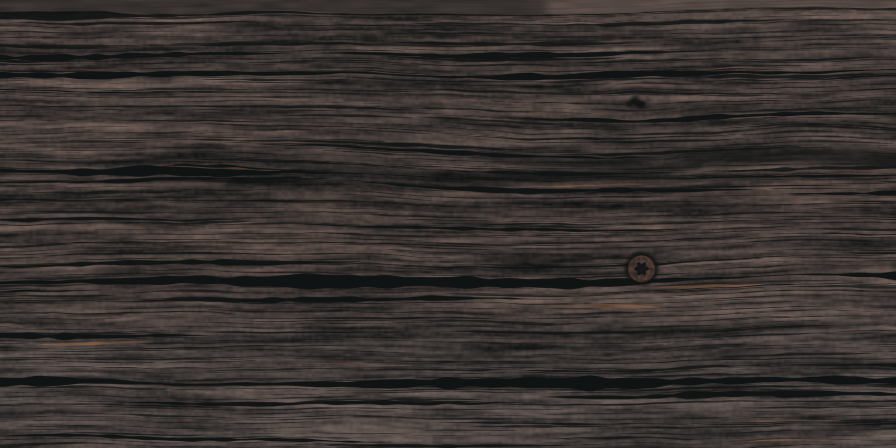
Reproduce this texture procedurally as a Shadertoy shader.

```glsl
// Weathered dark timber: long horizontal fibres, tapered cracks and board seams.
// Stretched value noise gives the grain tone, cell-based slivers give cracks and
// splinters; a stain, a knot and a rusty screw are laid over them.

const vec3 CRACK_BLACK = vec3(0.06, 0.073, 0.073);
const vec3 WOOD_BROWN = vec3(0.23, 0.20, 0.19);
const vec3 WOOD_PALE = vec3(0.44, 0.36, 0.33);
const vec3 SPLINTER_TAN = vec3(0.43, 0.30, 0.22);
const vec3 RUST = vec3(0.25, 0.19, 0.17);

float hash(vec2 p) {
    vec3 q = fract(vec3(p.xyx) * 0.1031);
    q += dot(q, q.yzx + 33.33);
    return fract((q.x + q.y) * q.z);
}

float noise(vec2 p) {
    vec2 i = floor(p), f = fract(p);
    f = f * f * (3.0 - 2.0 * f);
    float low = mix(hash(i), hash(i + vec2(1.0, 0.0)), f.x);
    float high = mix(hash(i + vec2(0.0, 1.0)), hash(i + 1.0), f.x);
    return mix(low, high, f.y);
}

// Noise centred on zero, stretched by separate frequencies
float grain(vec2 p, float fx, float fy) {
    return noise(p * vec2(fx, fy) + fy) - 0.5;
}

// Tapered, ragged horizontal slivers, at most one per cell
float slivers(vec2 p, float rows, float len, float width, float density, float soft) {
    vec2 q = vec2(p.x / len, p.y * rows);
    q.x += 7.0 * hash(vec2(floor(q.y), rows));
    vec2 id = floor(q) + rows, f = fract(q);
    float taper = 4.0 * f.x * (1.0 - f.x);
    float centre = mix(0.3, 0.7, hash(id + 17.0)) + 0.3 * (hash(id + 5.0) - 0.5) * (f.x - 0.5);
    float ragged = 0.4 + noise(vec2(p.x * 28.0, id.y * 3.7));
    float halfWidth = width * taper * ragged * hash(id + 31.0);
    float d = abs(f.y - centre) / rows - halfWidth;
    float cover = 1.0 - smoothstep(-soft, soft, d);
    return cover * smoothstep(0.0, 0.25, taper) * step(hash(id), density);
}

// Dark joint of uneven width along a given height
float seam(vec2 p, float height, float width, float soft) {
    float open = noise(vec2(p.x * 2.3, height * 40.0));
    float ragged = 0.5 + noise(vec2(p.x * 22.0, height * 70.0));
    float d = abs(p.y - height) - width * open * open * ragged;
    return 1.0 - smoothstep(-soft, soft, d);
}

vec3 woodColour(float tone) {
    vec3 c = mix(CRACK_BLACK, WOOD_BROWN, clamp((tone - 0.06) / 0.17, 0.0, 1.0));
    return mix(c, WOOD_PALE, clamp((tone - 0.23) / 0.21, 0.0, 1.15));
}

// Round head with a dark rim and a star-shaped recess
vec3 addScrew(vec3 base, vec2 d, float radius, float soft) {
    float r = length(d);
    float star = radius * (0.40 + 0.08 * cos(6.0 * atan(d.y, d.x + 1e-5)));
    float shadow = 1.0 - smoothstep(radius * 0.9, radius * 1.3, r);
    float head = 1.0 - smoothstep(-soft, soft, r - radius * 0.88);
    float recess = 1.0 - smoothstep(-soft, soft, r - star);
    vec3 metal = RUST * (0.8 + 0.5 * noise(d * 180.0 + 40.0));
    vec3 c = mix(base, CRACK_BLACK, 0.85 * shadow);
    c = mix(c, metal, head);
    return mix(c, CRACK_BLACK, 0.9 * recess);
}

void mainImage(out vec4 fragColor, in vec2 fragCoord) {
    vec2 p = fragCoord / iResolution.y;
    float soft = 0.75 / iResolution.y;

    // Wavy grain, bent around the knot
    vec2 knot = p - vec2(1.42, 0.77);
    vec2 q = p;
    q.y += 0.026 * grain(p, 1.6, 3.0) + 0.009 * grain(p, 5.0, 14.0) + 0.003 * grain(p, 17.0, 40.0);
    q.y -= 0.45 * knot.y * exp(-dot(knot * vec2(9.0, 20.0), knot * vec2(9.0, 20.0)));

    // Fibre tone from broad bands to fine threads
    float tone = 0.268 + 0.09 * grain(q, 1.3, 11.0) + 0.13 * grain(q, 2.5, 38.0);
    tone += 0.16 * grain(q, 5.0, 85.0) + 0.15 * grain(q, 11.0, 150.0);
    tone += 0.08 * grain(q, 45.0, 190.0) + 0.05 * grain(p, 130.0, 130.0);

    // Smooth strip of another board along the top
    float strip = smoothstep(-soft, soft, q.y - 0.977);
    tone = mix(tone, mix(0.22, 0.34, smoothstep(1.2, 1.24, p.x)) + 0.07 * grain(p, 20.0, 90.0), strip);

    // Damp stain above the central seam, stronger to the right
    float stain = smoothstep(0.59, 0.61, q.y) * (1.0 - smoothstep(0.64, 0.69, q.y));
    stain *= smoothstep(0.2, 1.5, p.x) * smoothstep(-0.35, 0.1, grain(q, 4.0, 60.0) + 0.1);
    tone = mix(tone, 0.09 + 0.25 * max(tone - 0.2, 0.0), 0.85 * stain);

    // Cracks, from long and open to short and hairline
    float crack = 0.0;
    float rows = 13.0, len = 0.95, width = 0.0075, depth = 0.97;
    for (int i = 0; i < 4; i++) {
        crack = max(crack, depth * slivers(q, rows, len, width, 0.72, soft));
        rows *= 1.9;
        len *= 0.62;
        width *= 0.62;
        depth *= 0.88;
    }
    crack *= 1.0 - 0.8 * strip;
    for (int i = 0; i < 4; i++) {
        crack = max(crack, seam(q, 0.15 + 0.228 * float(i), 0.014, soft));
    }
    crack = max(crack, 0.9 * seam(q, 0.974, 0.011, soft));
    float knotShape = length(knot * vec2(0.55, 1.0)) + 0.012 * grain(p, 60.0, 90.0);
    crack = max(crack, 0.95 * (1.0 - smoothstep(0.007, 0.019, knotShape)));

    // Colour: warm middle, greyer foot, tan splinters
    vec3 colour = woodColour(tone);
    float grey = 0.45 * (1.0 - smoothstep(0.1, 0.45, p.y)) + 0.3 * noise(q * vec2(2.0, 9.0));
    colour = mix(colour, vec3(dot(colour, vec3(0.34, 0.36, 0.30))), 0.5 * grey);
    colour = mix(colour, CRACK_BLACK, crack);
    float splinter = slivers(q + vec2(0.4, 0.013), 17.0, 0.27, 0.0045, 0.09, soft);
    colour = mix(colour, SPLINTER_TAN * (0.8 + 0.6 * noise(q * vec2(20.0, 200.0))), 0.75 * splinter);
    colour = addScrew(colour, p - vec2(1.432, 0.40), 0.034, soft);
    fragColor = vec4(clamp(colour, 0.0, 1.0), 1.0);
}
```
